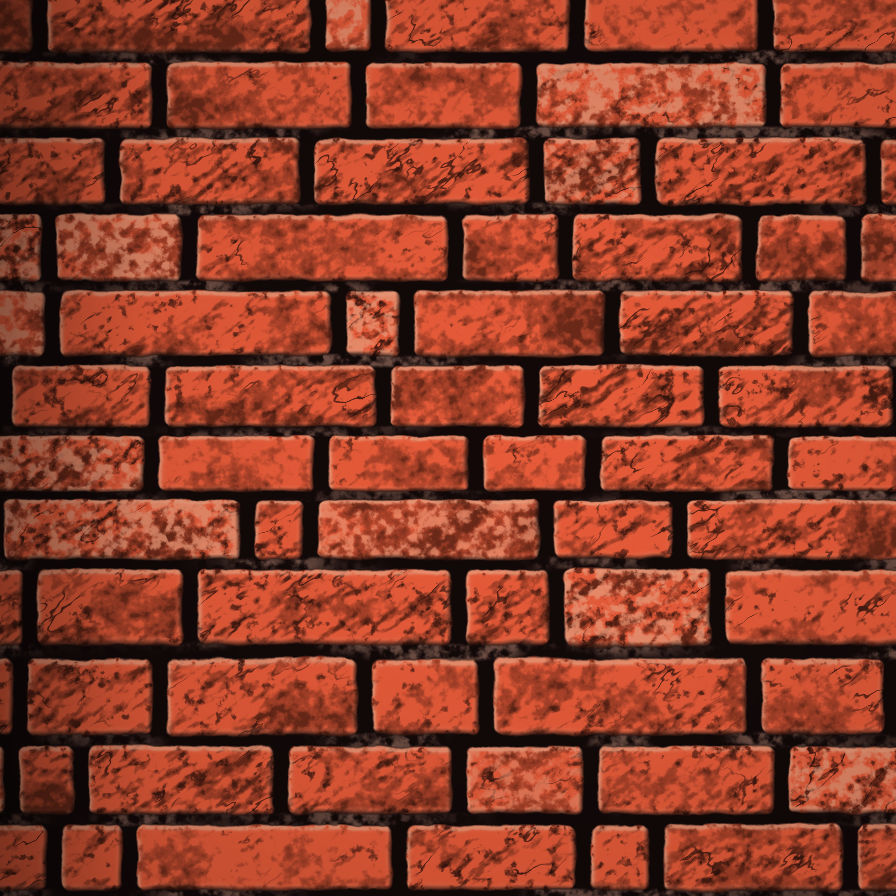
A three.js fragment shader for this texture:

```glsl
varying vec2 vUv;

float hash(vec2 p) {
  vec3 q = fract(p.xyx * 0.1031);
  q += dot(q, q.yzx + 33.33);
  return fract((q.x + q.y) * q.z);
}

float noise(vec2 p) {
  vec2 i = floor(p), f = fract(p);
  f = f * f * (3.0 - 2.0 * f);
  return mix(mix(hash(i), hash(i + vec2(1.0, 0.0)), f.x),
             mix(hash(i + vec2(0.0, 1.0)), hash(i + 1.0), f.x), f.y);
}

float fbm(vec2 p) {
  float sum = 0.0, amp = 0.53;
  for (int i = 0; i < 4; i++) {
    sum += amp * noise(p);
    p = mat2(1.6, 1.2, -1.2, 1.6) * p + 7.3;
    amp *= 0.5;
  }
  return sum;
}

// Irregular vertical joints, one per cell of a course
float joint(float cell, float row) {
  return cell + 0.74 * hash(vec2(cell, row + 3.0));
}

// Chipped relief, drawn out along a rising diagonal
float relief(vec2 p, vec2 seed) {
  vec2 slant = vec2(0.82 * p.x + 0.57 * p.y, 0.82 * p.y - 0.57 * p.x);
  return fbm(slant * vec2(22.0, 52.0) + seed * 5.7);
}

void main() {
  vec2 uv = vUv;

  // Courses, taller a third of the way up
  float bulge = (uv.y - 0.37) / 0.13;
  float course = 11.75 * (uv.y - 0.03 * exp(-bulge * bulge));
  float row = floor(course);

  // Brick between its two neighbouring joints
  float x = uv.x * 5.2 + 20.0 + 0.5 * mod(row, 2.0) + 0.4 * hash(vec2(row, 9.0));
  float cell = floor(x);
  float middle = joint(cell, row);
  float first = x < middle ? cell - 1.0 : cell;
  float left = joint(first, row);
  float right = joint(first + 1.0, row);
  vec2 id = vec2(first, row);
  float wear = hash(id + 41.0);
  float shade = hash(id + 73.0);

  // Rounded box with a slightly ragged outline
  vec2 size = vec2((right - left) / 5.2, 1.0 / 11.75);
  vec2 local = vec2((x - left) / 5.2, fract(course) / 11.75) - 0.5 * size;
  local += 0.003 * (vec2(noise(uv * 45.0), noise(uv * 45.0 + 31.0)) - 0.5);
  vec2 extent = 0.5 * size - vec2(0.0085, 0.0052 + 0.002 * shade);
  vec2 corner = abs(local) - extent + 0.008;
  float dist = length(max(corner, 0.0)) + min(max(corner.x, corner.y), 0.0) - 0.008;
  float grain = fbm(uv * 115.0);
  dist += 0.003 * (grain - 0.5);
  float face = 1.0 - smoothstep(-0.0014, 0.0014, dist);

  // Black joints with patches of pale grit in the beds
  float bed = smoothstep(-0.003, 0.002, abs(local.y) - extent.y);
  float patches = smoothstep(0.35, 0.75, noise(uv * vec2(13.0, 24.0) + 5.0));
  float grit = bed * patches * smoothstep(0.3, 0.75, grain);
  vec3 mortar = mix(vec3(0.065, 0.03, 0.03), vec3(0.42, 0.30, 0.26), grit * 0.95);

  // Fired clay: broad tone, grain and light from the upper left
  float broad = fbm(uv * vec2(15.0, 24.0) + id * 3.1);
  float height = relief(uv, id);
  float slope = height - relief(uv + vec2(-0.002, 0.004), id);
  float rough = smoothstep(0.35, 0.65, broad + 0.45 * (wear - 0.5));
  float tone = 0.57 + 0.9 * (broad - 0.5) + 0.75 * (grain - 0.5)
             + 0.25 * (shade - 0.5) + slope * (0.5 + 2.2 * rough)
             + 1.8 * local.y;
  vec3 clay = mix(vec3(0.39, 0.15, 0.09), vec3(0.62, 0.24, 0.15), smoothstep(0.12, 0.40, tone));
  clay = mix(clay, vec3(0.85, 0.335, 0.21), smoothstep(0.38, 0.66, tone));

  // Dark cracks and pits on the worn parts
  float crack = 1.0 - smoothstep(0.004, 0.035, abs(height - 0.47));
  crack *= rough * smoothstep(0.4, 0.65, noise(uv * 27.0 + id));
  float pits = rough * (1.0 - smoothstep(0.22, 0.38, grain));
  clay = mix(clay, vec3(0.16, 0.06, 0.04), clamp(0.75 * crack + 0.6 * pits, 0.0, 0.85));

  // Bleached bricks and pale, rubbed rims
  vec3 pale = vec3(0.86, 0.57, 0.45);
  float bleached = smoothstep(0.78, 0.9, hash(id + 117.0));
  clay = mix(clay, pale, bleached * 0.75 * smoothstep(0.42, 0.68, grain));
  float rim = smoothstep(-0.009, -0.002, dist);
  float topRim = smoothstep(-0.008, -0.002, local.y - extent.y);
  float leftRim = smoothstep(-0.006, -0.001, -local.x - extent.x);
  float rub = rim * max(topRim, 0.65 * leftRim) + 0.22 * rim;
  clay = mix(clay, pale, clamp(rub * smoothstep(0.2, 0.6, grain), 0.0, 0.8));

  // Shadow under the lower and right edges
  float under = smoothstep(-0.006, 0.0, max(-local.y - extent.y, local.x - extent.x));
  clay *= 1.0 - 0.55 * under;

  // Light falls off to the left and into the corners
  vec2 away = uv - vec2(0.58, 0.52);
  float light = mix(0.68, 1.0, smoothstep(-0.04, 0.2, uv.x));
  light *= 1.06 - 0.4 * dot(away, away);
  gl_FragColor = vec4(mix(mortar, clay, face) * light, 1.0);
}
```
